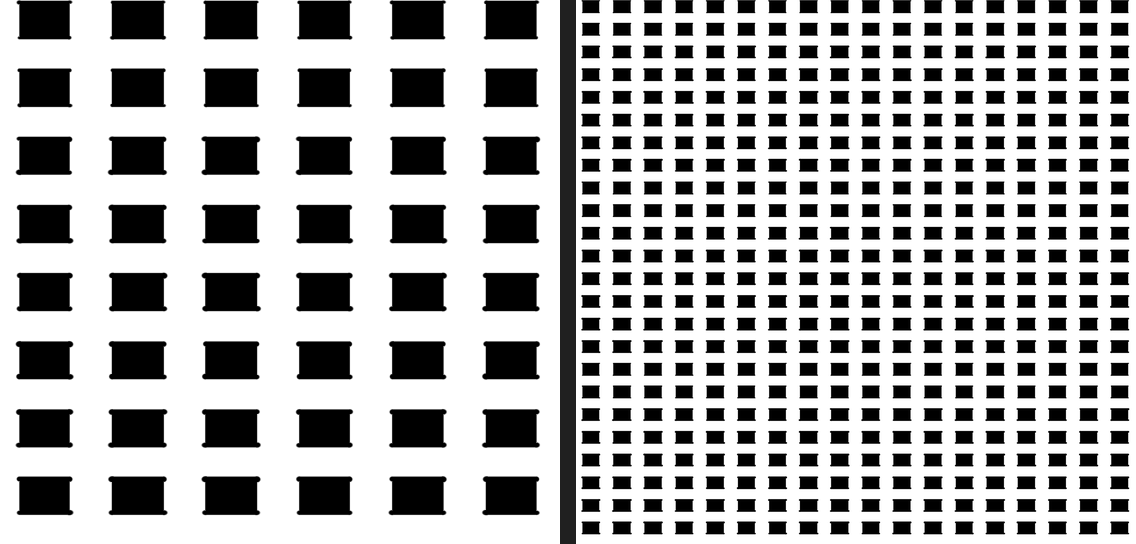
Left, the tile; right, the same tile 3 across and 3 down.
Give the GLSL for this pattern, as a Shadertoy shader.

```glsl
float hash(vec2 p) {
    return fract(sin(dot(p, vec2(127.1, 311.7))) * 43758.5453);
}

float boxDistance(vec2 p, vec2 halfSize) {
    vec2 d = abs(p) - halfSize;
    return length(max(d, 0.0)) + min(max(d.x, d.y), 0.0);
}

float ellipseDistance(vec2 p, vec2 radii) {
    return (length(p / radii) - 1.0) * min(radii.x, radii.y);
}

// Block with a small blob of ink at each corner
float blockDistance(vec2 p, vec2 id) {
    // Width drifts by column, height and position by row
    vec2 halfSize = vec2(0.0462 + 0.0022 * hash(vec2(id.x, 3.0)),
                         0.0347 + 0.0009 * hash(vec2(7.0, id.y)));
    p.y += 0.0015 * hash(vec2(19.0, id.y));
    float d = boxDistance(p, halfSize);

    // The two upper rows carry smaller blobs
    float blobScale = mix(1.0, 0.68, step(5.5, id.y));
    for (int i = 0; i < 4; i++) {
        vec2 corner = vec2(i % 2, i / 2) * 2.0 - 1.0;
        vec2 rowSeed = vec2(float(i) + 31.0, id.y);
        vec2 cellSeed = id + vec2(float(i) * 13.0, 57.0);
        float rowShape = hash(rowSeed);
        float wear = hash(cellSeed);
        float shape = mix(rowShape, wear, 0.45);
        vec2 radii = blobScale * vec2(0.0050 + 0.0022 * wear,
                                      0.0036 + 0.0024 * shape);
        vec2 center = corner * (halfSize - vec2(0.0018 * hash(cellSeed + 5.3),
                                                radii.y - 0.0006 * wear));
        d = min(d, ellipseDistance(p - center, radii));
    }
    return d;
}

void mainImage(out vec4 fragColor, in vec2 fragCoord) {
    vec2 uv = fragCoord / iResolution.xy;
    vec2 grid = vec2(6.0, 8.0);

    // Cell borders run through the white gaps, ids wrap at the canvas edge
    vec2 p = uv * grid - vec2(0.477, 0.71) + 0.5;
    vec2 id = mod(floor(p), grid);
    vec2 cellSize = vec2(iResolution.x / iResolution.y, 1.0) / grid;
    float d = blockDistance((fract(p) - 0.5) * cellSize, id);

    float edge = 0.8 / iResolution.y;
    fragColor = vec4(vec3(smoothstep(-edge, edge, d)), 1.0);
}
```
